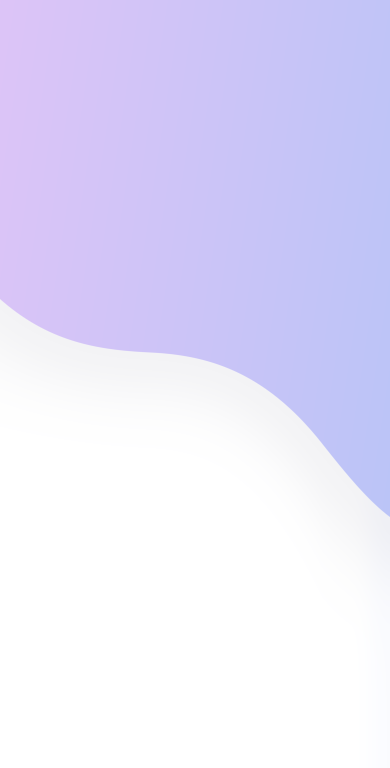
Write a Shadertoy shader that draws this background.

```glsl
// A lilac-to-periwinkle gradient ends in a smooth wave above a white area.
// The wave is a chain of cubic Hermite spans; a soft shadow falls below it,
// fading with the approximate distance to the wave.

#define LILAC vec3(0.865, 0.769, 0.970)
#define PERIWINKLE vec3(0.733, 0.769, 0.970)
#define SHADOW_TINT vec3(0.046, 0.046, 0.038)
#define SHADOW_REACH 0.070
#define GRADIENT_TILT 0.30
#define GRADIENT_SPAN 1.20
#define EDGE_TINT vec3(0.018, 0.014, 0.002)

// Each knot holds position x, height y and slope z.
float hermite(vec3 a, vec3 b, float x) {
    float span = b.x - a.x;
    float t = (x - a.x) / span;
    float s = 1.0 - t;
    float blend = t * t * (3.0 - 2.0 * t);
    return mix(a.y, b.y, blend) + span * t * s * (s * a.z - t * b.z);
}

float waveHeight(float x) {
    vec3 leftEnd = vec3(0.0, 0.6107, -0.450);
    vec3 shelf = vec3(0.3866, 0.5410, -0.025);
    vec3 descent = vec3(0.8247, 0.4232, -0.641);
    vec3 rightEnd = vec3(1.0, 0.3268, -0.379);
    if (x < shelf.x) return hermite(leftEnd, shelf, x);
    if (x < descent.x) return hermite(shelf, descent, x);
    return hermite(descent, rightEnd, x);
}

void mainImage(out vec4 fragColor, in vec2 fragCoord) {
    vec2 uv = fragCoord / iResolution.xy;

    // Signed distance to the wave, in canvas heights
    float h = 0.002;
    float slope = (waveHeight(uv.x + h) - waveHeight(uv.x - h)) / (2.0 * h);
    slope *= iResolution.y / iResolution.x;
    float dist = (uv.y - waveHeight(uv.x)) / sqrt(1.0 + slope * slope);

    // Tilted colour gradient
    float along = (uv.x + GRADIENT_TILT * (1.0 - uv.y)) / GRADIENT_SPAN;
    vec3 sky = mix(LILAC, PERIWINKLE, clamp(along, 0.0, 1.0));

    // White area with wave shadow and a faint cool right edge
    float fall = dist / SHADOW_REACH;
    vec3 paper = vec3(1.0) - SHADOW_TINT * exp(-fall * fall);
    paper -= EDGE_TINT * smoothstep(0.90, 1.0, uv.x);

    // Smooth edge, one pixel wide
    float pixel = 1.0 / iResolution.y;
    float cover = smoothstep(-0.7 * pixel, 0.7 * pixel, dist);
    fragColor = vec4(mix(paper, sky, cover), 1.0);
}
```
